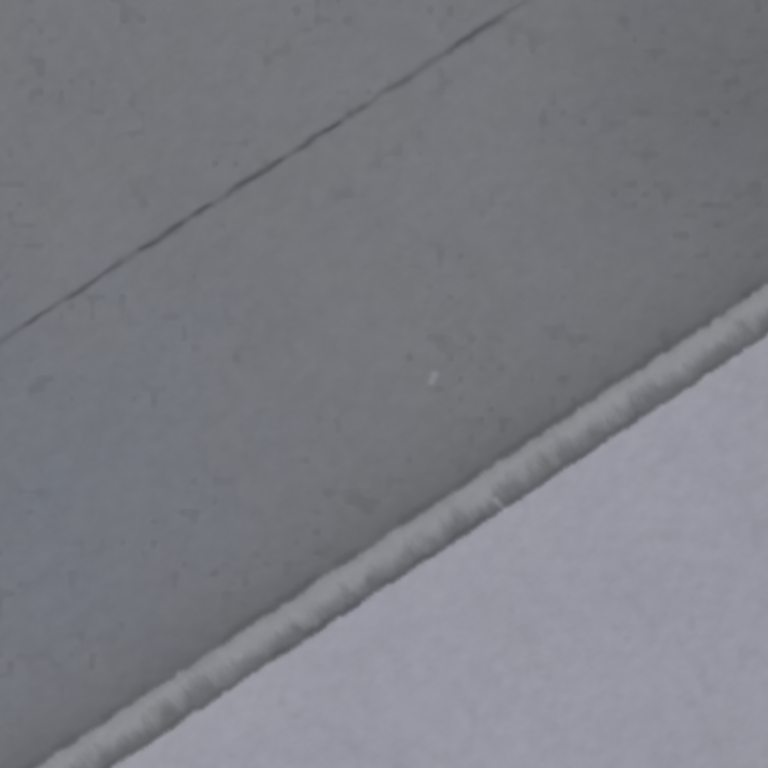
Write a WebGL 2 fragment shader that draws this texture.

```glsl
#version 300 es
precision highp float;

uniform vec2 u_resolution;
out vec4 fragColor;

const vec3 SHEET = vec3(0.454, 0.463, 0.481);
const vec3 SHADOW = vec3(0.372, 0.376, 0.390);
const vec3 PALE = vec3(0.592, 0.594, 0.640);
const vec3 RIDGE_LIGHT = vec3(0.550, 0.555, 0.575);
const vec3 RIDGE_DARK = vec3(0.412, 0.416, 0.434);
const vec3 GROOVE = vec3(0.310, 0.314, 0.332);

float hash(vec2 p) {
    vec3 q = fract(p.xyx * vec3(0.1031, 0.1030, 0.0973));
    q += dot(q, q.yzx + 33.33);
    return fract((q.x + q.y) * q.z);
}

float noise(vec2 p) {
    vec2 i = floor(p), f = fract(p);
    f = f * f * (3.0 - 2.0 * f);
    return mix(mix(hash(i), hash(i + vec2(1, 0)), f.x),
               mix(hash(i + vec2(0, 1)), hash(i + vec2(1, 1)), f.x), f.y);
}

// Layered noise centred on zero
float fbm(vec2 p) {
    float sum = 0.0, amp = 0.5;
    for (int i = 0; i < 4; i++) {
        sum += amp * (noise(p) - 0.5);
        p = mat2(1.6, 1.2, -1.2, 1.6) * p + 17.3;
        amp *= 0.5;
    }
    return sum;
}

// Signed perpendicular distance above the line y = slope * x + offset
float lineDist(vec2 p, float slope, float offset) {
    return (p.y - slope * p.x - offset) * inversesqrt(1.0 + slope * slope);
}

float band(float d, float width) {
    return exp(-d * d / (width * width));
}

float segment(vec2 p, vec2 a, vec2 b) {
    vec2 ab = b - a;
    return length(p - a - ab * clamp(dot(p - a, ab) / dot(ab, ab), 0.0, 1.0));
}

// Irregular soft pits where two noise fields peak together
float pits(vec2 p, float scale) {
    return smoothstep(0.62, 0.95, noise(p * scale)) * smoothstep(0.4, 0.8, noise(p * scale * 0.27 + 31.0));
}

// Upper sheet, darkening toward the ridge and the top right corner
vec3 upperSheet(vec2 p, float above) {
    vec3 col = SHEET;
    col += vec3(-0.005, -0.001, 0.009) * smoothstep(0.6, 0.0, length(p - vec2(0.05, 0.3)));
    col *= 1.0 - 0.09 * smoothstep(0.42, 0.0, length(p - vec2(1.02, 0.88)));
    col = mix(col, SHADOW, 0.72 * exp(-max(above, 0.0) / 0.050));
    return col * (1.0 - 0.055 * pits(p, 75.0));
}

// Lower sheet, with a faint light rim along the ridge
vec3 lowerSheet(vec2 p, float below) {
    vec3 col = PALE + vec3(0.012) * (0.6 - p.x);
    col += vec3(0.012, 0.012, 0.004) * exp(-max(below, 0.0) / 0.025);
    return col * (1.0 - 0.025 * pits(p, 60.0));
}

// Rounded ridge: t runs from its lower edge at 0 to its upper edge at 1
vec3 ridge(float t, float grain) {
    vec3 col = mix(RIDGE_DARK, RIDGE_LIGHT, smoothstep(0.10, 0.72, t + grain));
    return mix(col, SHEET, 0.45 * smoothstep(0.75, 1.05, t - 0.4 * grain));
}

void main() {
    vec2 p = gl_FragCoord.xy / u_resolution;
    float px = 1.0 / min(u_resolution.x, u_resolution.y);
    vec2 along = vec2(dot(p, vec2(0.835, 0.551)), dot(p, vec2(-0.551, 0.835)));

    // Ragged edges of the ridge and the crease
    float fray = fbm(along * vec2(80.0, 40.0));
    float top = lineDist(p, 0.66, -0.030) + 0.007 * fray;
    float bottom = lineDist(p, 0.66, -0.095) + 0.008 * fray;
    float crease = lineDist(p, 0.648, 0.555) + 0.006 * fbm(vec2(along.x * 40.0, along.y * 50.0));

    // Surfaces
    float soft = max(0.0045, px);
    float fibre = fbm(along * vec2(50.0, 24.0) + 40.0);
    vec3 col = lowerSheet(p, -bottom);
    col = mix(col, ridge(bottom / (bottom - top), 0.55 * fibre), smoothstep(-soft, soft, bottom));
    col = mix(col, upperSheet(p, top), smoothstep(-soft, soft, top));

    // Dark broken grooves beside the ridge
    float patchy = smoothstep(0.2, 0.8, noise(vec2(along.x * 32.0, 2.0)));
    float broken = smoothstep(0.2, 0.8, noise(vec2(along.x * 36.0, 6.0)));
    col = mix(col, GROOVE, (0.08 + 0.32 * patchy) * band(top - 0.005, 0.0060));
    col = mix(col, GROOVE, (0.25 + 0.35 * broken) * band(bottom - 0.003, 0.0055));

    // Thin uneven crease, with a small knot
    float strength = 0.30 + 0.48 * smoothstep(0.15, 0.85, noise(vec2(along.x * 45.0, 9.0)));
    strength *= 1.0 - 0.4 * smoothstep(0.60, 0.70, p.x);
    float width = 0.0034 + 0.0022 * noise(vec2(along.x * 28.0, 15.0));
    col = mix(col, GROOVE, strength * band(crease, width));
    col = mix(col, SHEET * 0.76, 0.5 * band(length(p - vec2(0.456, 0.851)), 0.006));

    // Pale stray fibres
    float stray = band(segment(p, vec2(0.562, 0.503), vec2(0.566, 0.512)), 0.005);
    float nick = band(segment(p, vec2(0.646, 0.349), vec2(0.656, 0.337)), 0.004);
    col += 0.060 * stray + 0.075 * nick;

    // Paper mottling and fine grain
    col *= 1.0 + 0.035 * fbm(p * 9.0) + 0.065 * fbm(along * vec2(65.0, 85.0));
    col += vec3(-0.006, 0.0, 0.010) * fbm(p * 14.0 + 70.0);
    fragColor = vec4(col, 1.0);
}
```
